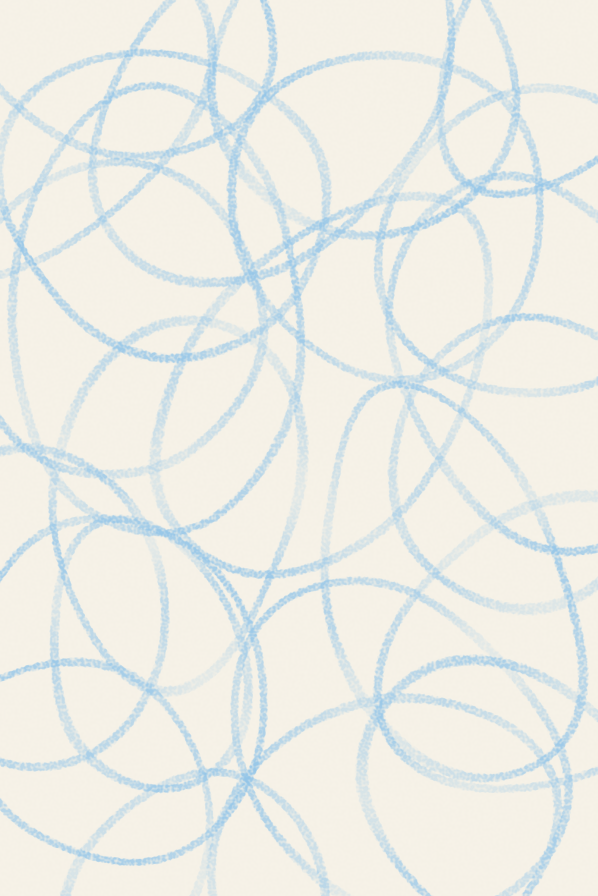
Write a WebGL 2 fragment shader that draws this pattern.

```glsl
#version 300 es
precision highp float;
// Overlapping hand-drawn loops of pale blue crayon on cream paper.

uniform vec2 u_resolution;
out vec4 fragColor;

// Integer hash giving two values in 0..1.
vec2 hash2(ivec2 cell) {
  uvec2 v = uvec2(cell) * 1664525u + 1013904223u;
  v.x += v.y * 1664525u;
  v.y += v.x * 1664525u;
  v ^= v >> 16u;
  v.x += v.y * 1664525u;
  v.y += v.x * 1664525u;
  v ^= v >> 16u;
  return vec2(v >> 8u) / 16777216.0;
}

float cornerSlope(ivec2 cell, vec2 offset) {
  float angle = 6.2832 * hash2(cell).x;
  return dot(vec2(cos(angle), sin(angle)), offset);
}

// Gradient noise, roughly -0.7..0.7.
float gradientNoise(vec2 p) {
  ivec2 c = ivec2(floor(p));
  vec2 f = fract(p);
  vec2 u = f * f * f * (f * (f * 6.0 - 15.0) + 10.0);
  float low = mix(cornerSlope(c, f), cornerSlope(c + ivec2(1, 0), f - vec2(1, 0)), u.x);
  float high = mix(cornerSlope(c + ivec2(0, 1), f - vec2(0, 1)),
                   cornerSlope(c + ivec2(1, 1), f - vec2(1, 1)), u.x);
  return mix(low, high, u.y);
}

mat2 rotation(float angle) {
  float c = cos(angle), s = sin(angle);
  return mat2(c, s, -s, c);
}

// Approximate signed distance to an ellipse outline.
float ellipseDistance(vec2 p, vec2 radii) {
  float k1 = max(length(p / radii), 0.01);
  float k2 = max(length(p / (radii * radii)), 0.001);
  return k1 * (k1 - 1.0) / k2;
}

// Crayon coverage of one loop; grain breaks up its body and its edge.
float crayonLoop(vec2 p, int id, float grain, float pixel) {
  vec2 place = hash2(ivec2(id, 11));
  vec2 size = hash2(ivec2(id, 23));
  vec2 shape = hash2(ivec2(id, 37));

  // Jittered grid of centres, spilling slightly past the canvas.
  vec2 cell = vec2(id % 4, id / 4);
  vec2 centre = (cell + 0.5 + 0.9 * (place - 0.5)) * vec2(0.29, 0.285) - vec2(0.08, 0.1);
  vec2 q = rotation(2.2 * (shape.x - 0.5)) * (p - centre);
  q.x *= 1.0 + 1.4 * (shape.y - 0.5) * q.y;
  float dist = abs(ellipseDistance(q, vec2(0.16, 0.23) + vec2(0.1, 0.14) * size));

  // Hand pressure drifts around the loop: firm strokes are thin and dark.
  vec2 around = q / max(length(q), 0.001);
  float pressure = clamp(0.57 + 0.75 * gradientNoise(around * 1.2 + 7.3 * float(id) + 0.4), 0.22, 1.0);
  float halfWidth = mix(0.0088, 0.0055, pressure) + 0.0025 * grain;
  float softness = 0.0014 + 0.5 * pixel;
  float body = 1.0 - smoothstep(halfWidth - softness, halfWidth + softness, dist);
  return body * pressure * clamp(0.82 + 0.9 * grain, 0.15, 1.0);
}

void main() {
  vec2 p = gl_FragCoord.xy / u_resolution.x;
  float pixel = 1.0 / u_resolution.x;

  // Paper tooth, and a slow wobble of the hand.
  float grain = gradientNoise(p * 190.0 + 0.37) + 0.4 * gradientNoise(p * 93.0 + 31.7);
  vec2 wobble = vec2(gradientNoise(p * 2.6 + 3.1), gradientNoise(p * 2.6 + 17.6));
  vec2 drawn = p + 0.035 * wobble;

  // Layer the strokes so crossings deepen.
  float bare = 1.0;
  for (int id = 0; id < 24; id++) {
    bare *= 1.0 - 0.85 * crayonLoop(drawn, id, grain, pixel);
  }

  vec3 paper = vec3(0.963, 0.946, 0.905) + 0.006 * grain;
  vec3 crayonBlue = vec3(0.57, 0.77, 0.91);
  fragColor = vec4(mix(paper, crayonBlue, 1.0 - bare), 1.0);
}
```
